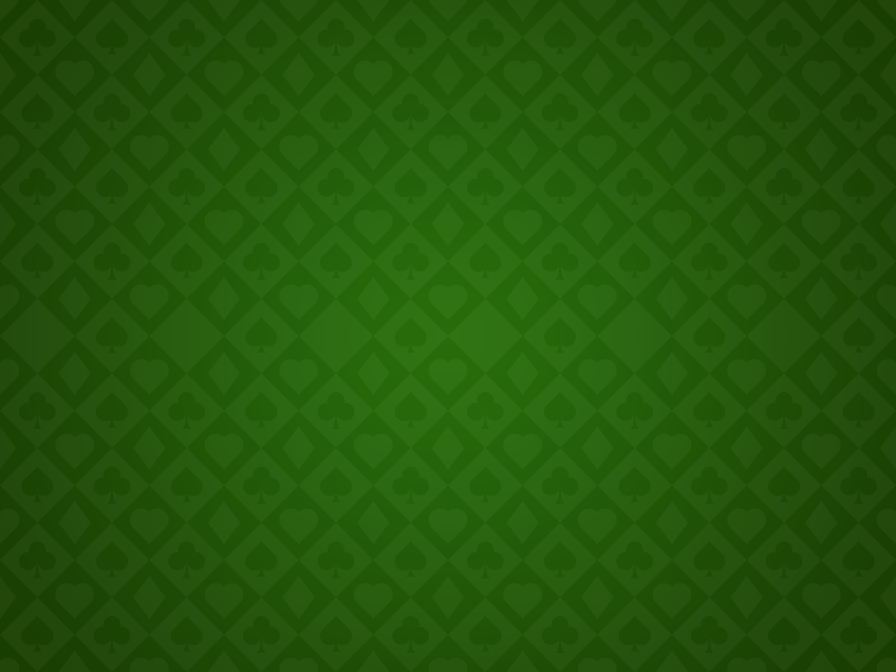
Write a Shadertoy shader that draws this pattern.

```glsl
// Green card-table felt: a 12 by 9 diamond checker with tone-on-tone card suits and a soft central glow.

// Heart with its tip at the origin, about 1.2 wide and 1.1 high.
float heart(vec2 p) {
    p.x = abs(p.x);
    if (p.x + p.y > 1.0) return length(p - vec2(0.25, 0.75)) - sqrt(2.0) / 4.0;
    vec2 toNotch = p - vec2(0.0, 1.0);
    vec2 toSide = p - 0.5 * max(p.x + p.y, 0.0);
    return sqrt(min(dot(toNotch, toNotch), dot(toSide, toSide))) * sign(p.x - p.y);
}

// Stem that flares out towards its foot.
float stem(vec2 p, float foot) {
    float halfWidth = 0.012 + 0.05 * exp(-25.0 * max(p.y - foot, 0.0));
    return max(abs(p.x) - halfWidth, max(foot - p.y, p.y));
}

float spade(vec2 p) {
    float leaf = heart(vec2(p.x, 0.25 - p.y) / 0.355) * 0.355;
    return min(leaf, stem(p, -0.225));
}

float club(vec2 p) {
    float top = length(p - vec2(0.0, 0.135)) - 0.115;
    float side = length(vec2(abs(p.x) - 0.127, p.y + 0.015)) - 0.12;
    float middle = length(p - vec2(0.0, 0.02)) - 0.06;
    return min(min(top, side), min(middle, stem(p, -0.245)));
}

float diamond(vec2 p) {
    return (abs(p.x) / 0.215 + abs(p.y) / 0.29 - 1.0) * 0.173;
}

void mainImage(out vec4 fragColor, in vec2 fragCoord) {
    vec2 uv = fragCoord / iResolution.xy;
    vec2 grid = uv * vec2(12.0, 9.0);
    float pixel = 9.0 / iResolution.y;

    // Light tiles alternate dark spades and clubs; one row leaves its clubs out.
    vec2 cell = floor(grid);
    vec2 p = fract(grid) - 0.5;
    float tile = (abs(p.x) + abs(p.y) - 0.5) * sqrt(0.5);
    bool isClub = mod(cell.x + cell.y + step(4.0, cell.y), 2.0) > 0.5;
    float darkSuit = isClub ? (cell.y == 4.0 ? 1.0 : club(p)) : spade(p);

    // Dark tiles alternate light hearts and diamonds, shifting phase above the middle.
    cell = floor(grid + 0.5);
    p = fract(grid + 0.5) - 0.5;
    bool isDiamond = mod(cell.x + cell.y + step(5.0, cell.y), 2.0) > 0.5;
    float lightSuit = isDiamond ? diamond(p) : heart((p + vec2(0.0, 0.285)) / 0.43) * 0.43;

    float shape = min(max(tile, -darkSuit), lightSuit);
    float light = clamp(0.5 - shape / pixel, 0.0, 1.0);

    // Radial glow, symmetric so that opposite edges agree.
    float radius = length((uv - 0.5) * vec2(1.6, 1.2));
    float shade = smoothstep(-0.1, 1.1, radius);
    vec3 felt = mix(vec3(0.172, 0.445, 0.064), vec3(0.113, 0.25, 0.024), shade);
    vec3 color = felt + (light - 0.5) * vec3(0.032, 0.029, 0.035);

    fragColor = vec4(color, 1.0);
}
```
